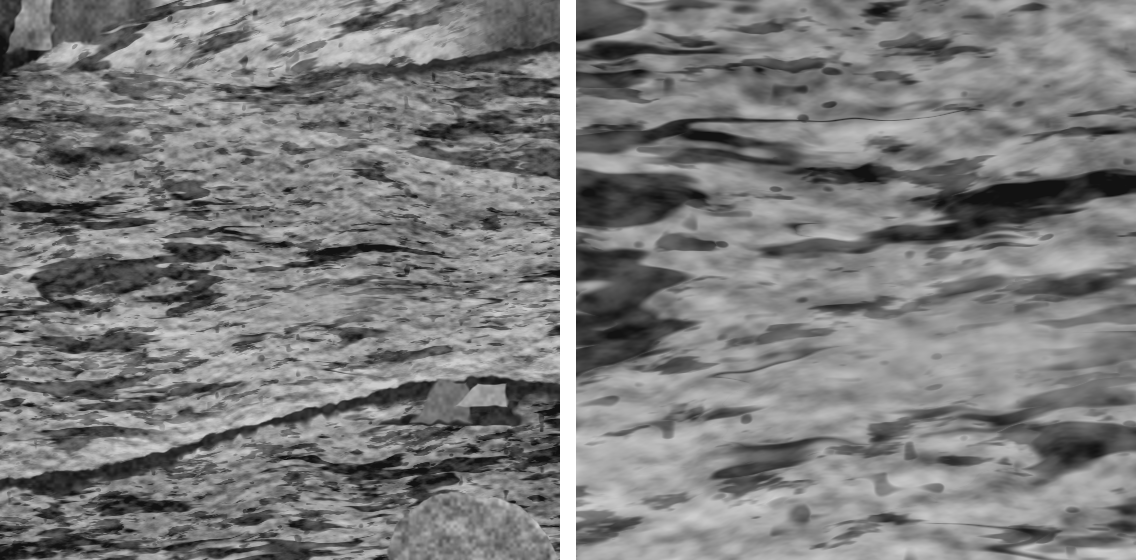
Left, the full canvas; right, a detail of the centre.
This texture is drawn by a Shadertoy shader. Its source:

```glsl
#define TILT 0.10
#define OUTCROP_TILT 0.28
#define BASE_TONE 0.605
#define PATCHES 0.40
#define RELIEF 0.68
#define GRAIN 0.15
#define CRACK_DEPTH 0.36
#define CRACK_LEVEL 0.565
#define ROUGHNESS 0.54
#define SHADOW_TONE 0.13
#define LEDGE_THICKNESS 0.027

float hash(vec2 p) {
    return fract(sin(dot(p, vec2(127.1, 311.7))) * 43758.5453);
}

float noise(vec2 p) {
    vec2 i = floor(p), f = fract(p);
    f = f * f * (3.0 - 2.0 * f);
    return mix(mix(hash(i), hash(i + vec2(1, 0)), f.x),
               mix(hash(i + vec2(0, 1)), hash(i + vec2(1, 1)), f.x), f.y);
}

float fbm(vec2 p) {
    float sum = 0.0, amp = 1.0, total = 0.0;
    for (int i = 0; i < 4; i++) {
        sum += amp * noise(p);
        total += amp;
        p = mat2(1.0, 0.08, -0.08, 1.0) * p * 2.03 + 17.3;
        amp *= ROUGHNESS;
    }
    return sum / total;
}

// Broken strata lit from above, with dark cracks, seams and pits
float strata(vec2 p, float tilt, float cracking) {
    vec2 q = vec2(p.x, p.y - tilt * p.x);
    q.y += 0.03 * (noise(p * vec2(6.0, 9.0)) - 0.5);
    q += 0.004 * (vec2(noise(p * 48.0), noise(p * 48.0 + 7.0)) - 0.5);
    vec2 coarse = q * vec2(12.0, 35.0), fine = q * vec2(36.0, 78.0) + 5.0;
    float tone = BASE_TONE + PATCHES * (fbm(q * vec2(4.0, 13.0) + 31.0) - 0.5);
    tone += RELIEF * 0.55 * (fbm(coarse) - fbm(coarse + vec2(0.0, 0.5)));
    tone += RELIEF * 0.55 * (fbm(fine) - fbm(fine + vec2(0.1, 0.6)));
    tone += GRAIN * (noise(p * vec2(115.0, 165.0)) + noise(p * vec2(70.0, 115.0) + 9.0) - 1.0);
    tone -= 0.35 * max(tone - 0.66, 0.0);
    float level = CRACK_LEVEL + 0.24 * (fbm(p * vec2(4.0, 7.0) + 3.0) - 0.5);
    float wide = smoothstep(level + 0.02, level + 0.13, fbm(q * vec2(9.0, 44.0) + 71.0));
    float thin = smoothstep(level + 0.02, level + 0.14, fbm(q * vec2(25.0, 80.0) + 43.0));
    float pits = smoothstep(0.82, 0.94, noise(q * vec2(62.0, 100.0) + 23.0));
    float opening = 0.10 * smoothstep(0.52, 0.85, noise(q * vec2(9.0, 18.0) + 57.0));
    float seam = abs(fbm(q * vec2(4.0, 20.0) + 83.0) - 0.5);
    seam = smoothstep(-0.02, 0.02, opening - seam - 0.015);
    float crack = max(max(wide, 0.75 * thin), max(0.65 * pits, seam));
    return tone - CRACK_DEPTH * cracking * crack;
}

// Soft-bottomed shadow hanging under an edge; depth grows downwards
float overhang(float depth, float thickness) {
    return smoothstep(-0.001, 0.004, depth) * (1.0 - smoothstep(0.55, 1.25, depth / thickness));
}

// Rough tapered stone
float stone(vec2 p, vec2 centre, vec2 size) {
    vec2 q = (p - centre) / size;
    q.x -= 0.25 * q.y;
    q += 0.3 * (vec2(noise(p * 60.0), noise(p * 60.0 + 8.0)) - 0.5);
    return 1.0 - smoothstep(0.88, 1.06, max(abs(q.y), abs(q.x) + 0.3 * q.y));
}

float ledgeHeight(float x) {
    return min(0.148 + 0.225 * x * smoothstep(-0.1, 0.5, x), 0.322);
}

void mainImage(out vec4 fragColor, in vec2 fragCoord) {
    vec2 uv = fragCoord / iResolution.xy;
    float wobble = fbm(uv * vec2(20.0, 12.0)) - 0.5;
    float jag = noise(uv * vec2(75.0, 40.0)) - 0.5;
    float grit = noise(uv * 150.0) + noise(uv * 80.0) - 1.0;

    // Slope of thin layers
    float depth = ledgeHeight(uv.x) - uv.y + 0.020 * wobble + 0.006 * jag;
    float lip = smoothstep(-0.065, -0.015, depth) * (1.0 - smoothstep(-0.004, 0.003, depth));
    float cracking = 1.0 - 0.75 * lip;
    cracking *= 1.0 - 0.3 * smoothstep(0.62, 0.78, uv.y);
    float tone = strata(uv, TILT * (1.0 - smoothstep(0.3, 0.7, uv.y)), cracking);
    tone += 0.04 * lip - 0.05 * smoothstep(0.0, 0.03, depth);
    tone -= 0.04 * smoothstep(0.45, 0.6, uv.y);
    vec2 plateau = (uv - vec2(0.6, 0.455)) / vec2(0.14, 0.035);
    tone = mix(tone, 0.65 + GRAIN * 0.6 * grit, 0.7 * exp(-dot(plateau, plateau)));

    // Long ledge with its shadow and the stones lodged below it
    float hollow = smoothstep(0.7, 0.8, uv.x);
    float thickness = LEDGE_THICKNESS * (1.0 + 2.0 * wobble + 0.8 * jag + 0.5 * hollow);
    float shade = overhang(depth, max(thickness, 0.006));
    tone = mix(tone, SHADOW_TONE + 0.10 * grit, 0.92 * shade);
    float pit = stone(uv, vec2(0.835, 0.262), vec2(0.10, 0.022));
    tone = mix(tone, SHADOW_TONE + 0.10 * grit, 0.85 * pit);
    tone = mix(tone, 0.43 + 0.10 * grit, stone(uv, vec2(0.798, 0.283), vec2(0.042, 0.038)));
    tone = mix(tone, 0.62 + 0.10 * grit, stone(uv, vec2(0.868, 0.294), vec2(0.036, 0.020)));

    // Folded outcrop along the top
    float foot = 0.873 + 0.04 * smoothstep(0.74, 0.96, uv.x) + 0.03 * wobble + 0.006 * jag;
    float above = smoothstep(-0.003, 0.005, uv.y - foot);
    float folds = strata(uv * vec2(0.85, 0.72) + 2.0, OUTCROP_TILT, 1.0) + 0.05;
    float smoothSide = smoothstep(0.72, 0.9, uv.x + 0.08 * wobble);
    float roundRock = mix(0.58, 0.28, smoothstep(0.78, 0.94, uv.x)) + 0.25 * wobble + 0.12 * grit;
    folds = mix(folds, roundRock, 0.85 * smoothSide);
    tone = mix(tone, folds, above * smoothstep(0.07, 0.13, uv.x));
    float footShade = overhang(foot - uv.y + 0.012, 0.022) * smoothstep(0.5, 0.75, uv.x);
    tone = mix(tone, SHADOW_TONE + 0.06 * grit, 0.85 * footShade);

    // Shaded corner behind the outcrop, with one pale slab
    float crest = 0.865 + 0.40 * uv.x + 0.04 * wobble;
    float behind = smoothstep(0.0, 0.010, uv.y - crest) * (1.0 - smoothstep(0.24, 0.32, uv.x));
    float corner = mix(0.15, 0.35, smoothstep(0.08, 0.14, uv.x)) + 0.4 * wobble + 0.10 * grit;
    tone = mix(tone, corner, behind);
    float slab = stone(uv, vec2(0.062, 0.965), vec2(0.032, 0.055));
    tone = mix(tone, 0.56 + 0.8 * wobble + 0.12 * grit, 0.9 * slab);

    // Rounded boulder with a pale rim
    vec2 b = (uv - vec2(0.855, -0.035)) / vec2(0.155, 0.155);
    b.x += 0.18 * b.y;
    float radius = pow(pow(abs(b.x), 2.4) + pow(abs(b.y), 2.4), 1.0 / 2.4) + 0.16 * wobble;
    float boulder = 1.0 - smoothstep(0.98, 1.01, radius);
    float rim = smoothstep(0.89, 0.96, radius) * smoothstep(-0.9, 0.1, b.x);
    float face = 0.50 + 0.16 * rim + 0.20 * grit + 0.25 * (fbm(uv * 32.0) - 0.5);
    tone = mix(tone, face, boulder);

    fragColor = vec4(vec3(clamp(tone, 0.07, 0.80)), 1.0);
}
```
